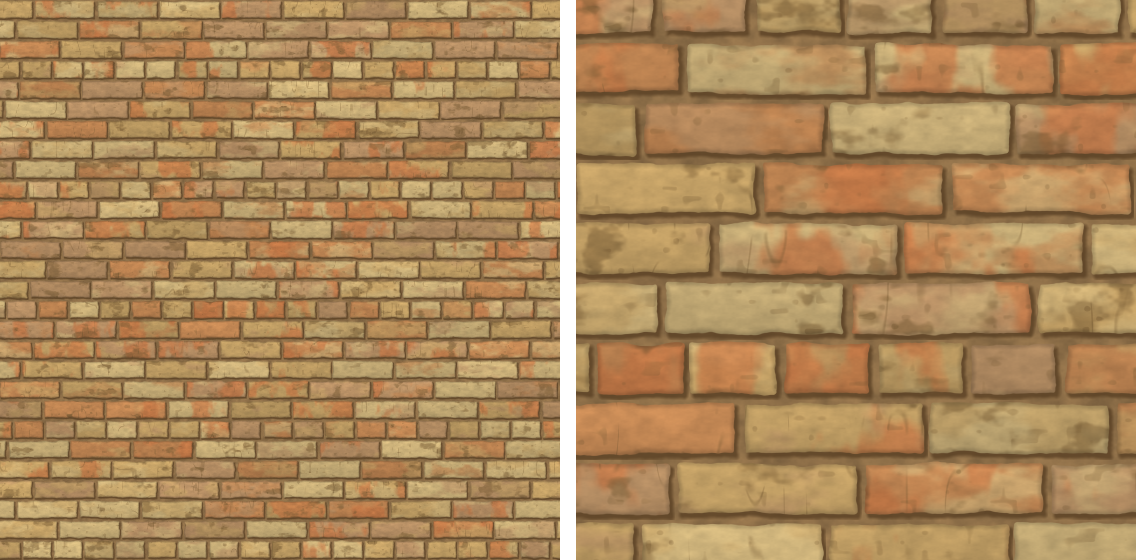
Left: the whole. Right: its middle third, enlarged.
Give the GLSL for this texture, as a Shadertoy shader.

```glsl
const float ROWS = 28.0;
const float STRETCHERS = 9.0;           // long bricks per row
const float HEADERS = 18.0;             // short bricks per row
const float HEADER_EVERY = 6.0;         // one header row in this many
const float ROW_SHIFT = 0.29;           // bond offset per row, in bricks
const float FIRST_SHIFT = 0.68;
const float SHIFT_JITTER = 0.12;
const vec2  GAP = vec2(0.0052, 0.0064); // mortar joint, in canvas units
const float CORNER = 0.0015;
const float SIZE_JITTER = 0.0016;
const float TILT = 0.016;
const float ROUGHNESS = 0.0042;
const vec2  SHADOW_OFFSET = vec2(0.0018, -0.0024);

const vec3 PALE   = vec3(0.77, 0.67, 0.46);
const vec3 OCHRE  = vec3(0.73, 0.60, 0.38);
const vec3 TAN    = vec3(0.69, 0.54, 0.38);
const vec3 ORANGE = vec3(0.72, 0.50, 0.31);
const vec3 RUST   = vec3(0.76, 0.45, 0.26);
const vec3 MORTAR = vec3(0.55, 0.43, 0.28);
const vec3 SHADOW = vec3(0.35, 0.25, 0.14);
const vec3 STAIN  = vec3(0.46, 0.35, 0.20);

float hash(vec2 p) {
    return fract(sin(dot(p, vec2(127.1, 311.7))) * 43758.5);
}

// Value noise that repeats once per canvas for whole frequencies
float noise(vec2 uv, vec2 freq) {
    vec2 p = uv * freq;
    vec2 i = floor(p);
    vec2 f = fract(p);
    f = f * f * (3.0 - 2.0 * f);
    vec2 a = mod(i, freq);
    vec2 b = mod(i + 1.0, freq);
    return mix(mix(hash(a), hash(vec2(b.x, a.y)), f.x),
               mix(hash(vec2(a.x, b.y)), hash(b), f.x), f.y);
}

float fbm(vec2 uv, vec2 freq) {
    float sum = 0.0;
    float gain = 0.533;
    for (int k = 0; k < 4; k++) {
        sum += gain * noise(uv, freq);
        freq *= 2.0;
        gain *= 0.5;
    }
    return sum;
}

float roundedBox(vec2 p, vec2 halfSize) {
    vec2 q = abs(p) - halfSize + CORNER;
    return length(max(q, 0.0)) + min(max(q.x, q.y), 0.0) - CORNER;
}

vec3 brickTone(float h) {
    return h < 0.33 ? PALE : h < 0.60 ? OCHRE : h < 0.83 ? TAN : ORANGE;
}

vec3 brickColor(vec2 uv, vec2 id, float height, float depth) {
    vec2 seed = vec2(hash(id + 3.1), hash(id + 7.7));
    vec2 q = uv + seed;
    float blotch = fbm(q, vec2(26.0, 50.0));
    float grain = fbm(uv, vec2(120.0, 190.0));

    // Base tone with a second tone washed over it
    vec3 color = brickTone(hash(id));
    color = mix(color, brickTone(hash(id + 19.3)), 0.65 * smoothstep(0.42, 0.68, blotch));
    color *= 0.95 + 0.12 * seed.x;

    // Rust patches on some bricks
    float rust = smoothstep(0.5, 0.66, fbm(q.yx, vec2(20.0, 30.0)));
    color = mix(color, RUST, 0.7 * rust * step(0.68, seed.y));

    // Stains, pits and fine upright cracks
    float stain = smoothstep(0.64, 0.78, fbm(q, vec2(40.0, 56.0)));
    float pit = smoothstep(0.82, 0.94, noise(q, vec2(150.0, 170.0)));
    float crack = 1.0 - smoothstep(0.0, 0.05, abs(noise(q, vec2(85.0, 24.0)) - 0.5));
    crack *= smoothstep(0.5, 0.7, noise(q, vec2(34.0, 60.0))) * step(0.45, seed.x);
    color = mix(color, STAIN, clamp(0.5 * stain + 0.25 * pit + 0.3 * crack, 0.0, 0.7));

    // Grain, light from above and worn darker rims
    color *= 0.9 + 0.2 * grain;
    color *= 1.0 + 0.05 * height;
    return color * mix(0.84, 1.0, smoothstep(0.0, 0.0035, depth));
}

void mainImage(out vec4 fragColor, in vec2 fragCoord) {
    vec2 uv = fragCoord / iResolution.xy;
    float pixel = 1.0 / min(iResolution.x, iResolution.y);

    // Row and brick layout
    float row = floor(uv.y * ROWS);
    float count = mod(row, HEADER_EVERY) < 0.5 ? HEADERS : STRETCHERS;
    float shift = FIRST_SHIFT + ROW_SHIFT * row + SHIFT_JITTER * (hash(vec2(row, 5.3)) - 0.5);
    vec2 grid = vec2(uv.x * count - shift, uv.y * ROWS);
    vec2 id = vec2(mod(floor(grid.x), count), row);
    vec2 cell = 1.0 / vec2(count, ROWS);
    vec2 p = (fract(grid) - 0.5) * cell;

    // Uneven brick outline, set up and left to leave room for its shadow
    vec2 vary = vec2(hash(id + 31.7), hash(id + 47.9)) - 0.5;
    p -= vec2(-0.0008, 0.0009) + vary * vec2(SIZE_JITTER, 0.0006);
    p.y += p.x * TILT * (hash(id + 61.3) - 0.5) * 2.0;
    vec2 halfSize = 0.5 * (cell - GAP) - SIZE_JITTER * 0.5 * vary.yx;
    float rough = ROUGHNESS * (fbm(uv, vec2(64.0, 80.0)) - 0.5);
    float edge = roundedBox(p, halfSize) + rough;
    float shadowEdge = roundedBox(p - SHADOW_OFFSET, halfSize) + rough;

    // Sandy mortar darkened beside and beneath each brick
    vec3 color = MORTAR * (0.82 + 0.36 * fbm(uv, vec2(110.0, 130.0)));
    color = mix(color, SHADOW, 0.8 * (1.0 - smoothstep(-0.001, 0.0022, shadowEdge)));

    vec3 brick = brickColor(uv, id, p.y / halfSize.y, -edge);
    float cover = 1.0 - smoothstep(-0.75 * pixel, 0.75 * pixel, edge);
    fragColor = vec4(mix(color, brick, cover), 1.0);
}
```
